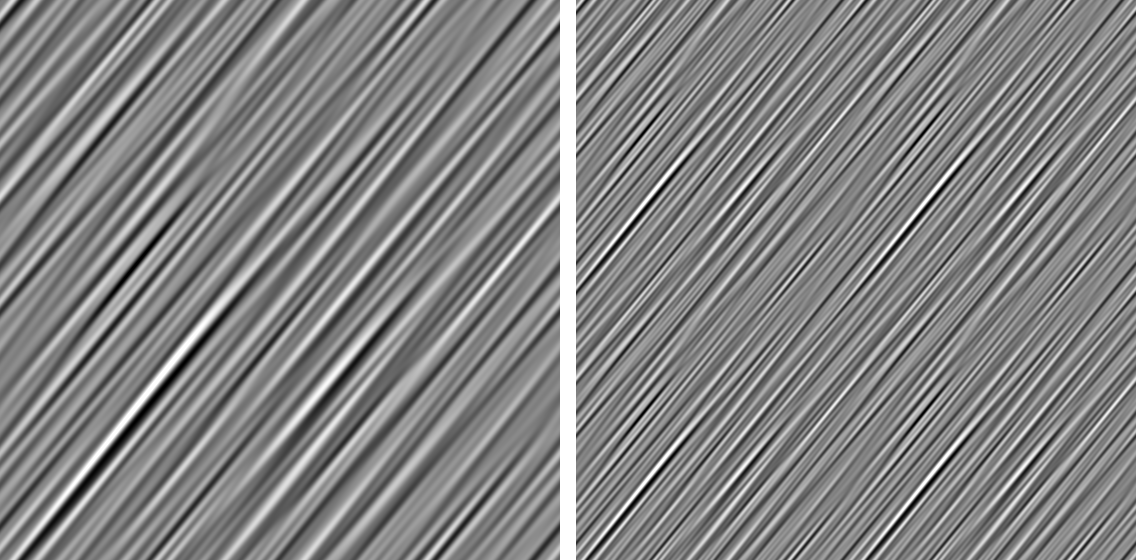
Left, the tile; right, the same tile 2 across and 2 down.
This texture is drawn by a WebGL 1 fragment shader. Its source:

```glsl
precision highp float;

// Brushed grey streaks running diagonally, as band-limited directional noise.
// Sums cosine waves whose whole-number wave vectors lie near one direction,
// each with a hashed phase, so the field tiles exactly on the unit square.

uniform vec2 u_resolution;

const float TAU = 6.2831853;
const float STREAK_SLOPE = 1.22;     // rise over run of the streaks
const float PEAK_FREQUENCY = 27.0;   // cycles per canvas across the streaks
const float BAND_WIDTH = 0.45;       // spread of the log frequency
const float MEAN_GREY = 0.508;
const float GREY_DEVIATION = 0.152;

// Sine-free hash of a wave vector to 0..1.
float hash(vec2 p) {
  vec3 q = fract(vec3(p.xyx) * vec3(0.1031, 0.1030, 0.0973));
  q += dot(q, q.yzx + 33.33);
  return fract((q.x + q.y) * q.z);
}

// Amplitude of a wave: log-normal along the normal, Gaussian along the streak.
float waveAmplitude(vec2 wave, vec2 normal, float peak, float band) {
  float across = dot(wave, normal);
  float along = dot(wave, vec2(-normal.y, normal.x));
  float octave = log(across / peak) / band;
  float spread = 0.35 + 0.014 * across;
  float drift = along / spread;
  return exp(-0.25 * (octave * octave + drift * drift)) / sqrt(across);
}

// Tiling streak noise with zero mean and unit variance.
float streakNoise(vec2 p, float slope, float peak, float band) {
  vec2 normal = normalize(vec2(slope, -1.0));
  float total = 0.0;
  float power = 0.0;
  for (int i = 5; i <= 50; i++) {
    float kx = float(i);
    float centre = floor(0.5 - kx / slope);
    for (int j = -2; j <= 2; j++) {
      vec2 wave = vec2(kx, centre + float(j));
      float amplitude = waveAmplitude(wave, normal, peak, band);
      float phase = hash(wave + vec2(17.0, 131.0));
      total += amplitude * cos(TAU * fract(dot(wave, p) + phase));
      power += 0.5 * amplitude * amplitude;
    }
  }
  return total / sqrt(power);
}

void main() {
  vec2 uv = gl_FragCoord.xy / u_resolution;
  float streaks = streakNoise(uv, STREAK_SLOPE, PEAK_FREQUENCY, BAND_WIDTH);
  float grey = MEAN_GREY + GREY_DEVIATION * streaks;
  gl_FragColor = vec4(vec3(clamp(grey, 0.0, 1.0)), 1.0);
}
```
